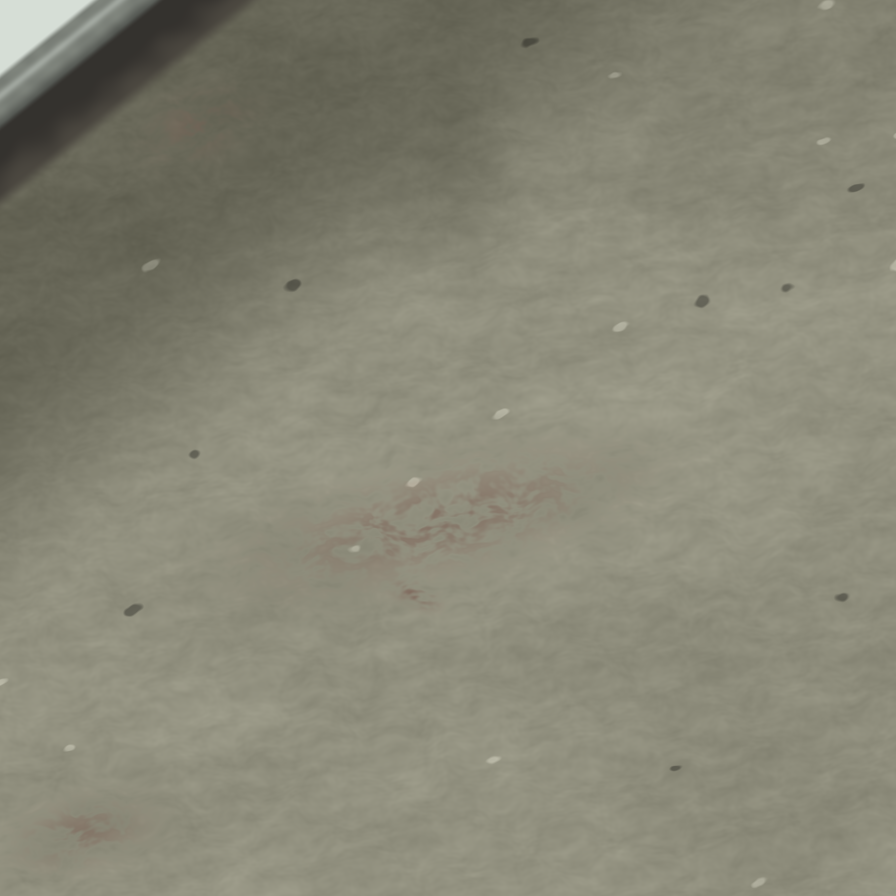
Reproduce this texture procedurally as a WebGL 2 fragment shader.

```glsl
#version 300 es
precision highp float;

uniform vec2 u_resolution;
out vec4 fragColor;

const vec3 SHADE = vec3(0.365, 0.362, 0.305);
const vec3 PALE = vec3(0.615, 0.610, 0.540);
const vec3 RUST = vec3(0.46, 0.34, 0.30);
const vec3 GAP = vec3(0.205, 0.195, 0.180);
const vec3 GAP_RIM = vec3(0.295, 0.280, 0.250);
const vec3 METAL = vec3(0.48, 0.50, 0.47);
const vec3 PANEL = vec3(0.84, 0.87, 0.84);

vec2 hash2(vec2 p) {
  vec3 q = fract(p.xyx * vec3(0.1031, 0.1030, 0.0973));
  q += dot(q, q.yzx + 33.33);
  return fract((q.xx + q.yz) * q.zy);
}

vec2 gradient(vec2 cell) {
  float angle = 6.2832 * hash2(cell + 71.0).x;
  return vec2(cos(angle), sin(angle));
}

// Gradient noise, roughly -0.7 to 0.7
float noise(vec2 p) {
  vec2 i = floor(p), f = fract(p);
  vec2 w = f * f * f * (f * (f * 6.0 - 15.0) + 10.0);
  float a = dot(gradient(i), f);
  float b = dot(gradient(i + vec2(1, 0)), f - vec2(1, 0));
  float c = dot(gradient(i + vec2(0, 1)), f - vec2(0, 1));
  float d = dot(gradient(i + vec2(1, 1)), f - vec2(1, 1));
  return mix(mix(a, b, w.x), mix(c, d, w.x), w.y);
}

float fbm(vec2 p, int octaves) {
  float sum = 0.0, amp = 1.0;
  for (int i = 0; i < octaves; i++) {
    sum += amp * noise(p);
    p = mat2(1.6, 0.4, -0.4, 1.6) * p * 1.2 + 17.3;
    amp *= 0.6;
  }
  return sum;
}

vec2 rotate(vec2 p, float angle) {
  float c = cos(angle), s = sin(angle);
  return vec2(c * p.x + s * p.y, c * p.y - s * p.x);
}

// Soft elliptical patch
float patchMask(vec2 p, vec2 centre, vec2 radius, float angle) {
  vec2 q = rotate(p - centre, angle) / radius;
  return exp(-dot(q, q));
}

// Sparse tilted chips, one candidate per cell
float chips(vec2 p, float cells, float density, float size, float seed) {
  vec2 g = p * cells, id = floor(g);
  vec2 r = hash2(id + seed), s = hash2(id + seed + 40.0);
  vec2 q = rotate(fract(g) - mix(vec2(0.3), vec2(0.7), r), 0.2 + 0.3 * s.x);
  q.y *= 1.5 + s.y;
  float radius = size * cells * mix(0.5, 1.0, s.x);
  float edge = 0.003 * cells;
  float shape = 1.0 - smoothstep(radius - edge, radius + edge, length(q) + 0.05 * noise(g * 9.0));
  return shape * step(hash2(id + seed + 90.0).x, density);
}

// Brightness of the floor before its surface detail
float lighting(vec2 uv, float wobble) {
  float diagonal = uv.y - 0.42 - 0.80 * uv.x + wobble;
  float shadow = smoothstep(-0.14, 0.17, diagonal);
  shadow = max(shadow, smoothstep(0.64, 0.86, uv.y) * smoothstep(0.62, 0.50, uv.x + 0.3 * wobble));
  float tone = 0.83 - 0.27 * smoothstep(0.62, 1.0, uv.y);
  tone -= 0.12 * patchMask(uv, vec2(0.85, 0.22), vec2(0.25, 0.14), 0.3);
  tone += 0.08 * patchMask(uv, vec2(0.68, 0.54), vec2(0.20, 0.08), 0.2);
  return mix(tone, 0.12, shadow * 0.92);
}

vec3 concrete(vec2 uv) {
  vec2 p = rotate(uv, 0.16);
  vec2 warp = 0.012 * vec2(noise(p * 22.0), noise(p * 22.0 + 50.0));
  float clouds = fbm(p * vec2(4.0, 9.0), 4);
  float streaks = fbm((p + warp) * vec2(20.0, 52.0), 3);
  float grain = fbm((uv + warp) * vec2(75.0, 100.0), 2);

  float tone = lighting(uv, 0.05 * clouds);
  float lit = smoothstep(0.1, 0.8, tone);
  tone += 0.13 * clouds + mix(0.07, 0.13, lit) * streaks + 0.07 * grain;
  vec3 colour = mix(SHADE, PALE, clamp(tone, -0.15, 1.12));

  // Worn rusty stains
  float rust = patchMask(uv, vec2(0.49, 0.42), vec2(0.16, 0.045), 0.25);
  rust += 0.8 * patchMask(uv, vec2(0.09, 0.07), vec2(0.06, 0.03), 0.2);
  rust += 0.6 * patchMask(uv, vec2(0.22, 0.86), vec2(0.05, 0.03), 0.4);
  rust += 1.3 * patchMask(uv, vec2(0.465, 0.335), vec2(0.022, 0.010), -0.4);
  rust *= smoothstep(-0.35, 0.5, streaks + 0.6 * grain);
  colour = mix(colour, RUST, min(0.55 * rust, 0.7));

  // Pits and pale flecks
  colour *= 1.0 - 0.32 * chips(uv, 11.0, 0.09, 0.012, 5.0);
  colour += 0.13 * chips(uv + 0.03, 13.0, 0.09, 0.010, 23.0);
  return colour;
}

// Panel, metal lip and dark gap, layered outward from the corner
vec3 cornerTrim(vec3 ground, vec2 uv) {
  float d = 0.8 * uv.x + 1.0 - uv.y;
  float blur = 0.005;
  vec3 gap = mix(GAP, GAP_RIM, smoothstep(0.175, 0.225, d + 0.02 * noise(uv * 25.0)));
  vec3 metal = METAL * (1.0 + 0.08 * noise(uv * vec2(50.0, 60.0)));
  metal = mix(metal, PANEL, 0.4 * exp(-pow((d - 0.107) / 0.006, 2.0)));
  metal *= 1.0 - 0.35 * smoothstep(0.122, 0.145, d);
  vec3 colour = mix(gap, ground, smoothstep(0.215, 0.238, d));
  colour = mix(metal, colour, smoothstep(0.143 - blur, 0.143 + blur, d));
  return mix(PANEL, colour, smoothstep(0.085 - blur, 0.085 + blur, d));
}

void main() {
  vec2 uv = gl_FragCoord.xy / u_resolution;
  fragColor = vec4(cornerTrim(concrete(uv), uv), 1.0);
}
```
